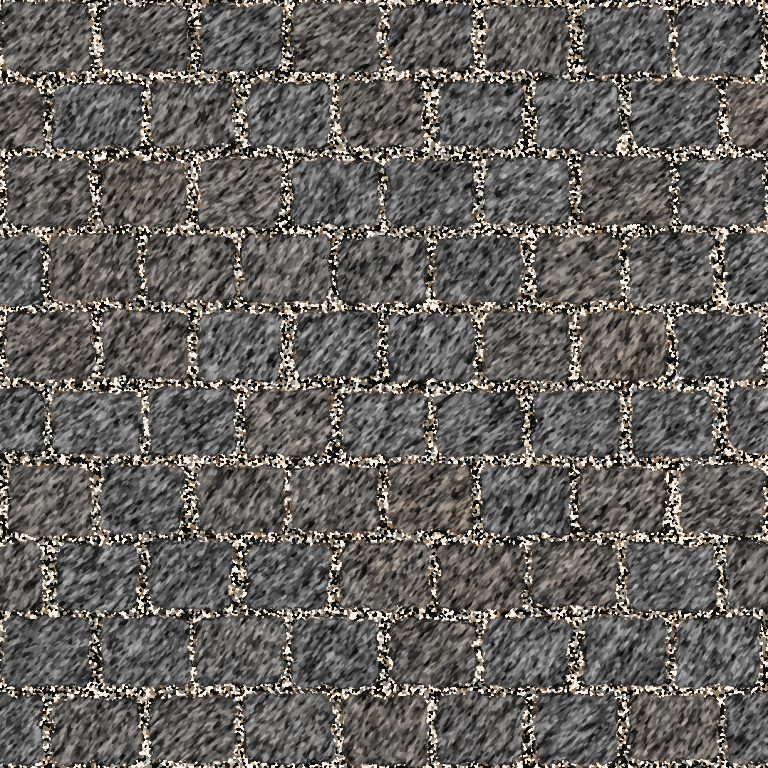
This texture is drawn by a WebGL 2 fragment shader. Its source:

```glsl
#version 300 es
precision highp float;
// Cobblestone paving: ten rows of eight split granite setts in running bond.
// Each sett is a jittered rounded box with slanted cellular streaks, and the
// joints between them are filled with fine cellular grit.
uniform vec2 u_resolution;
out vec4 fragColor;

float hash(vec2 p) {
  vec3 q = fract(p.xyx * 0.1031);
  q += dot(q, q.yzx + 33.33);
  return fract((q.x + q.y) * q.z);
}

// Cellular noise: blends the random values of nearby points, crisper as sharpness grows
float cellular(vec2 p, float sharpness) {
  vec2 cell = floor(p);
  float total = 0.0, weights = 0.0;
  for (int y = -1; y <= 1; y++)
    for (int x = -1; x <= 1; x++) {
      vec2 id = cell + vec2(x, y);
      vec2 point = id + vec2(hash(id + 7.3), hash(id + 41.7));
      vec2 toPoint = point - p;
      float weight = exp(-sharpness * dot(toPoint, toPoint));
      total += weight * hash(id + 93.1);
      weights += weight;
    }
  return total / max(weights, 1e-5);
}

float roundedBox(vec2 p, vec2 halfSize, float radius) {
  vec2 q = abs(p) - halfSize + radius;
  return length(max(q, 0.0)) + min(max(q.x, q.y), 0.0) - radius;
}

// Signed distance to the sett within its cell, with uneven size, place and sides
float settDistance(vec2 local, vec2 id) {
  vec2 jitter = vec2(hash(id + 3.1), hash(id + 5.7)) - 0.5;
  vec2 growth = vec2(hash(id + 11.9), hash(id + 17.3)) - 0.5;
  vec2 p = local - jitter * vec2(0.006, 0.005);
  p.x += p.y * 0.10 * (hash(id + 23.0) - 0.5);
  p.y += p.x * 0.08 * (hash(id + 29.0) - 0.5);
  p += 0.0013 * sin(p.yx * vec2(130.0, 95.0) + 6.28 * jitter.yx);
  return roundedBox(p, vec2(0.0560, 0.0438) + growth * vec2(0.005, 0.004), 0.013);
}

// Split granite: fine slanted streaks over faint mottling
vec3 granite(vec2 uv, vec2 id) {
  float angle = 0.82 + 0.35 * (hash(id + 31.0) - 0.5);
  vec2 along = vec2(cos(angle), sin(angle));
  vec2 p = vec2(dot(uv, along), dot(uv, vec2(-along.y, along.x))) + hash(id) * 9.0;
  float streaks = 0.45 * cellular(p * vec2(62.0, 215.0), 7.0)
                + 0.55 * cellular(p * vec2(150.0, 330.0) + 37.0, 9.0);
  float mottle = cellular(uv * 38.0 + id, 4.0);
  float light = 0.365 + 0.72 * (streaks - 0.5) + 0.05 * (mottle - 0.5);
  light *= 0.95 + 0.10 * hash(id + 47.0);
  float warmth = pow(hash(id + 53.0), 3.0) * (0.4 + 0.7 * mottle);
  vec3 tint = mix(vec3(1.0, 1.0, 1.01), vec3(1.10, 1.0, 0.90), warmth);
  return max(light, 0.05) * tint;
}

// Joint grit: black gaps, tan and grey grains and a few cream ones
vec3 grit(vec2 uv, float grain) {
  float hue = cellular(uv * 190.0 + 61.0, 10.0);
  vec3 middle = mix(vec3(0.52, 0.51, 0.49), vec3(0.60, 0.48, 0.34), smoothstep(0.40, 0.80, hue));
  vec3 color = mix(vec3(0.04, 0.04, 0.03), middle, smoothstep(0.27, 0.50, grain));
  return mix(color, vec3(0.98, 0.95, 0.90), smoothstep(0.55, 0.80, grain));
}

void main() {
  vec2 uv = gl_FragCoord.xy / u_resolution;
  float pixel = 1.0 / min(u_resolution.x, u_resolution.y);

  // Running bond: the even rows shift by half a sett
  vec2 grid = uv * vec2(8.0, 10.0);
  float row = floor(grid.y);
  grid.x += 0.5 * (1.0 - mod(row, 2.0));
  vec2 id = vec2(mod(floor(grid.x), 8.0), row);
  vec2 local = (fract(grid) - 0.5) / vec2(8.0, 10.0);

  // Grit crumbles over the edge of each sett
  float grain = cellular(uv * 310.0, 13.0);
  float clumps = cellular(uv * 85.0 + 5.0, 5.0);
  float d = settDistance(local, id) + 0.005 * (grain - 0.5) + 0.005 * (clumps - 0.5);

  // Shaded shoulders, then a patchy dark rim with rust stains
  vec3 stone = granite(uv, id) * mix(0.78, 1.0, smoothstep(0.0, -0.005, d));
  float patches = cellular(uv * 70.0 + 19.0, 6.0);
  float rim = 1.0 - smoothstep(0.0006, 0.0030, abs(d));
  vec3 rust = vec3(0.45, 0.33, 0.23);
  vec3 color = mix(stone, grit(uv, grain), smoothstep(-pixel, pixel, d));
  color = mix(color, vec3(0.05, 0.05, 0.04), rim * 0.7 * smoothstep(0.45, 0.70, patches));
  color = mix(color, rust, rim * 0.45 * smoothstep(0.42, 0.25, patches));

  fragColor = vec4(clamp(color, 0.0, 1.0), 1.0);
}
```
